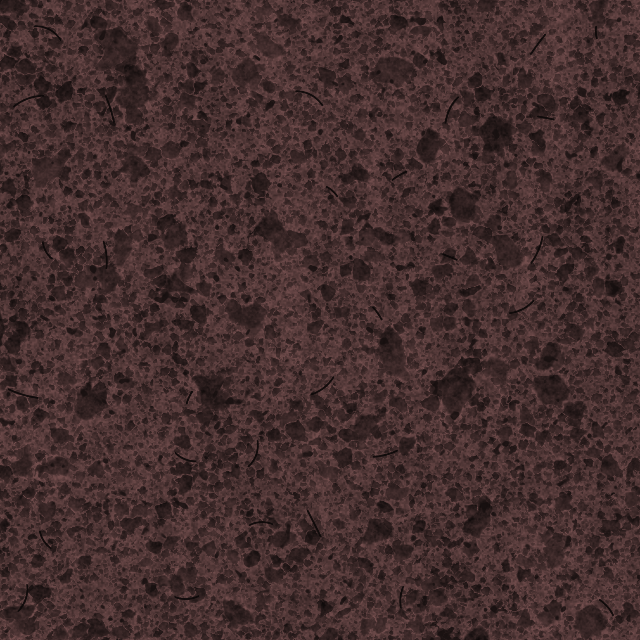
A Shadertoy shader for this texture:

```glsl
// Dark reddish-brown crumbly soil: packed clods, pale gritty matrix, thin black fibres.

const vec3 SOIL_TINT = vec3(1.0, 0.68, 0.675);
const float MATRIX_TONE = 0.325;
const float FIBRE_TONE = 0.045;

float hash(vec2 p) {
    vec3 q = fract(vec3(p.xyx) * 0.1031);
    q += dot(q, q.yzx + 33.33);
    return fract((q.x + q.y) * q.z);
}

vec2 hash2(vec2 p) {
    return vec2(hash(p), hash(p + 57.3));
}

float noise(vec2 p) {
    vec2 i = floor(p), f = fract(p);
    f = f * f * (3.0 - 2.0 * f);
    return mix(mix(hash(i), hash(i + vec2(1, 0)), f.x),
               mix(hash(i + vec2(0, 1)), hash(i + vec2(1, 1)), f.x), f.y);
}

float fbm(vec2 p, int octaves) {
    float sum = 0.0, total = 0.0, amp = 1.0;
    for (int i = 0; i < octaves; i++) {
        sum += amp * noise(p);
        total += amp;
        amp *= 0.65;
        p = mat2(1.6, 1.2, -1.2, 1.6) * p + 11.7;
    }
    return sum / total;
}

// Rounded Voronoi lumps: x = depth inside the lump, y = random tone, z = height offset.
vec3 lumps(vec2 p, float density) {
    vec2 cell = floor(p), nearId = cell, nearOffset = vec2(0.0);
    float near = 9.0, second = 9.0;
    for (int y = -1; y <= 1; y++)
    for (int x = -1; x <= 1; x++) {
        vec2 id = cell + vec2(x, y);
        vec2 offset = p - id - 0.1 - 0.8 * hash2(id);
        float angle = 6.283 * hash(id + 21.0);
        float along = dot(offset, vec2(cos(angle), sin(angle)));
        float d = sqrt(dot(offset, offset) - 0.4 * along * along);
        if (d < near) {
            second = near;
            near = d;
            nearId = id;
            nearOffset = offset;
        } else second = min(second, d);
    }
    float radius = mix(0.26, 0.58, hash(nearId + 5.0));
    float depth = min(second - near, radius - near);
    if (hash(nearId + 83.0) > density) depth = -1.0;
    return vec3(depth, hash(nearId + 131.0), nearOffset.y);
}

// Sinks one size of dark lump into the tone, leaving a pale rim around it.
float addLumps(float tone, vec2 p, float scale, float density, float lumpTone,
               float strength, float rim, float grain) {
    vec2 q = p * scale;
    q += 0.38 * (vec2(noise(q * 2.3), noise(q * 2.3 + 40.0)) - 0.5);
    q += 0.16 * (vec2(noise(q * 6.0), noise(q * 6.0 + 70.0)) - 0.5);
    vec3 lump = lumps(q + scale * 3.0, density);
    float soft = max(0.06, scale * 0.0012);
    float body = smoothstep(0.0, soft + 0.05, lump.x);
    float halo = smoothstep(-0.16, 0.0, lump.x) * (1.0 - body);
    float shade = lumpTone + 0.085 * (lump.y - 0.5) - 0.07 * lump.z + 0.16 * grain;
    return mix(tone + rim * halo, shade, body * strength);
}

// Coverage of sparse, slightly bent fibres, at most one per grid cell.
float fibres(vec2 p, float scale, float density, float width) {
    vec2 q = p * scale, id = floor(q);
    vec2 d = fract(q) - mix(vec2(0.3), vec2(0.7), hash2(id + 9.0));
    float angle = 6.283 * hash(id + 17.0);
    float c = cos(angle), s = sin(angle);
    d = vec2(c * d.x + s * d.y, c * d.y - s * d.x);
    float halfLength = mix(0.06, 0.22, hash(id + 29.0));
    d.y += (hash(id + 37.0) - 0.5) * 3.0 * d.x * d.x;
    d.x = max(abs(d.x) - halfLength, 0.0);
    float edge = length(d) / scale;
    float present = step(hash(id + 47.0), density);
    return present * (1.0 - smoothstep(width * 0.5, width * 1.6, edge));
}

void mainImage(out vec4 fragColor, in vec2 fragCoord) {
    vec2 p = fragCoord / iResolution.y;

    // Gritty matrix with broad patches and faint upright furrows
    float grain = fbm(p * 95.0, 3) - 0.5;
    float grit = noise(p * 370.0) - 0.5;
    float patches = fbm(p * 6.0 + 3.0, 3) - 0.5;
    vec2 bent = p + 0.02 * vec2(noise(p * 7.0), 0.0);
    float furrow = noise(bent * vec2(34.0, 6.0)) - 0.5;
    float tone = MATRIX_TONE + 0.17 * grain + 0.07 * grit;

    // Clods from crumbs to large stones
    float crowd = 0.5 * patches;
    tone = addLumps(tone, p, 125.0, 0.72, 0.215, 0.80, 0.020, grain);
    tone = addLumps(tone, p, 68.0, 0.50 + crowd, 0.185, 0.85, 0.025, grain);
    tone = addLumps(tone, p, 36.0, 0.27 + crowd, 0.170, 0.85, 0.035, grain);
    tone = addLumps(tone, p, 17.0, 0.13, 0.175, 0.78, 0.045, grain);
    tone += 0.045 * furrow - 0.05 * patches + 0.05 * grit;

    // Black pits and fibres
    float pit = smoothstep(0.77, 0.86, fbm(p * 62.0 + 19.0, 2));
    tone = mix(tone, 0.08, 0.8 * pit);
    tone = mix(tone, FIBRE_TONE, 0.9 * fibres(p, 9.0, 0.35, 0.0014));

    fragColor = vec4(clamp(tone, 0.03, 0.45) * SOIL_TINT, 1.0);
}
```
